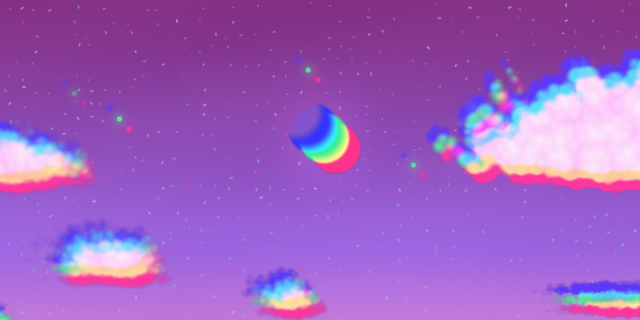
Write a Shadertoy shader that draws this background.

```glsl
// A violet dusk sky with puffy clouds, a crescent moon and scattered flecks.
// Each bright shape is a mask sampled once per colour channel with a diagonal
// shift, giving blue upper-left fringes and pink lower-right ones.

const vec3 CLOUD_DARK = vec3(0.36, 0.22, 0.62);
const vec3 MOON_DARK = vec3(0.20, 0.20, 0.55);
const vec3 STAR_DARK = vec3(0.38, 0.22, 0.62);
const vec2 CLOUD_SHIFT = vec2(0.022, -0.030);
const vec2 MOON_SHIFT = vec2(0.036, -0.032);
const vec2 STAR_SHIFT = vec2(0.030, -0.031);

// Centre, half width and height of each cloud, in canvas heights.
const vec4 CLOUDS[6] = vec4[6](
    vec4(2.05, 0.50, 0.57, 0.27), vec4(-0.02, 0.465, 0.25, 0.115),
    vec4(0.335, 0.165, 0.165, 0.085), vec4(0.893, 0.06, 0.085, 0.055),
    vec4(1.93, 0.060, 0.17, 0.028), vec4(-0.01, 0.0, 0.04, 0.03));

// Position and strength of each split star.
const vec3 STARS[4] = vec3[4](
    vec3(0.963, 0.781, 0.9), vec3(0.373, 0.628, 1.0),
    vec3(1.292, 0.484, 0.9), vec3(0.232, 0.708, 0.45));

vec2 hash2(vec2 p) {
    vec3 q = fract(vec3(p.xyx) * vec3(0.1031, 0.1030, 0.0973));
    q += dot(q, q.yzx + 33.33);
    return fract((q.xx + q.yz) * q.zy);
}

// Cellular noise: high at the middle of each rounded puff.
float puff(vec2 p) {
    vec2 cell = floor(p);
    float nearest = 2.0;
    for (int y = -1; y <= 1; y++)
    for (int x = -1; x <= 1; x++) {
        vec2 id = cell + vec2(x, y);
        vec2 d = id + hash2(id + 40.0) - p;
        nearest = min(nearest, dot(d, d));
    }
    return 1.0 - sqrt(nearest);
}

float puffs(vec2 p) {
    return 0.65 * puff(p) + 0.35 * puff(p * 2.7 + 7.0);
}

// Half ellipses above and below the base line, roughened by puffs.
float cloudMask(vec2 p, vec4 cloud) {
    vec2 q = p - cloud.xy;
    float rise = q.y > 0.0 ? cloud.w : 0.015 + 0.16 * cloud.w;
    float d = length(q / vec2(cloud.z, rise)) - 1.0;
    if (d > 0.6) return 0.0;
    d -= 0.75 * (puffs(p * (6.0 + 0.5 / cloud.w)) - 0.5);
    float soft = mix(0.32, 0.12, smoothstep(0.03, 0.25, cloud.w));
    return smoothstep(soft, -soft, d);
}

float cloudsMask(vec2 p) {
    float mask = 0.0;
    for (int i = 0; i < 6; i++) mask = max(mask, cloudMask(p, CLOUDS[i]));
    return mask;
}

float disc(vec2 p, float radius, float soft) {
    return smoothstep(radius + soft, radius - soft, length(p));
}

float crescent(vec2 p) {
    return disc(p, 0.078, 0.006) * (1.0 - disc(p - vec2(-0.054, 0.050), 0.080, 0.018));
}

float starMask(vec2 p, float strength) {
    return strength * max(disc(p, 0.0085, 0.003), 0.28 * exp(-dot(p, p) * 2200.0));
}

// Channels covered by their own mask light up; the others go dark.
vec3 paintSplit(vec3 base, vec3 mask, vec3 dark, vec3 lit) {
    float cover = max(mask.r, max(mask.g, mask.b));
    return mix(mix(base, dark, cover), lit, mask);
}

vec3 sky(vec2 p) {
    vec3 c = mix(vec3(0.77, 0.48, 0.86), vec3(0.61, 0.39, 0.87), smoothstep(-0.05, 0.25, p.y));
    c = mix(c, vec3(0.56, 0.31, 0.73), smoothstep(0.22, 0.58, p.y));
    c = mix(c, vec3(0.52, 0.20, 0.53), smoothstep(0.48, 1.0, p.y));
    float haze = sin(p.x * 3.1 + 2.0 * sin(p.y * 4.0)) * sin(p.y * 7.0 - p.x * 2.0);
    return c + 0.012 * haze;
}

// Tiny turned rectangles, one per grid cell at most.
vec3 paintFlecks(vec3 base, vec2 p, float grid, float pixel) {
    vec2 id = floor(p * grid);
    vec2 place = hash2(id + 3.0), kind = hash2(id + 91.0), look = hash2(id + 157.0);
    vec2 q = (fract(p * grid) - 0.2 - 0.6 * place) / grid;
    float a = kind.x * 6.283, c = cos(a), s = sin(a);
    q = abs(mat2(c, s, -s, c) * q) - vec2(0.0036, 0.0018) * (0.4 + look.x);
    float mask = smoothstep(pixel, -pixel, max(q.x, q.y)) * step(look.y, 0.52);
    float mintShare = mix(0.12, 0.45, smoothstep(0.6, 0.2, p.y));
    vec3 tint = kind.y < mintShare ? vec3(0.48, 0.82, 0.84)
              : kind.y > 0.86 ? vec3(0.92, 0.28, 0.66) : vec3(0.82, 0.65, 0.90);
    return mix(base, tint, mask * (0.25 + 0.65 * place.x));
}

void mainImage(out vec4 fragColor, in vec2 fragCoord) {
    float pixel = 1.0 / iResolution.y;
    vec2 p = fragCoord * pixel;
    vec3 col = paintFlecks(sky(p), p, 23.0, pixel);

    // Moon: faint full disc, soft halo, then the split crescent.
    vec2 m = p - vec2(1.013, 0.568);
    col += vec3(0.10, 0.05, 0.10) * exp(-dot(m, m) * 70.0);
    col = mix(col, vec3(0.46, 0.33, 0.85), 0.6 * disc(m + 0.6 * MOON_SHIFT, 0.078, 0.012));
    vec3 moon = vec3(crescent(m - MOON_SHIFT), crescent(m), crescent(m + MOON_SHIFT));
    col = paintSplit(col, moon, MOON_DARK, vec3(1.0, 0.95, 1.0));

    for (int i = 0; i < 4; i++) {
        vec2 q = p - STARS[i].xy;
        float power = STARS[i].z;
        vec3 star = vec3(starMask(q - STAR_SHIFT, power), starMask(q, power),
                         0.7 * starMask(q + STAR_SHIFT, power));
        col = paintSplit(col, star, STAR_DARK, vec3(0.97, 0.90, 1.0));
    }

    // Clouds, with pastel shading inside.
    vec3 cloud = vec3(cloudsMask(p - CLOUD_SHIFT), cloudsMask(p), cloudsMask(p + CLOUD_SHIFT));
    float shade = puffs(p * 11.0 + 5.0);
    col = paintSplit(col, cloud, CLOUD_DARK, vec3(0.99, 0.70 + 0.24 * shade, 0.98));
    fragColor = vec4(clamp(col, 0.0, 1.0), 1.0);
}
```
